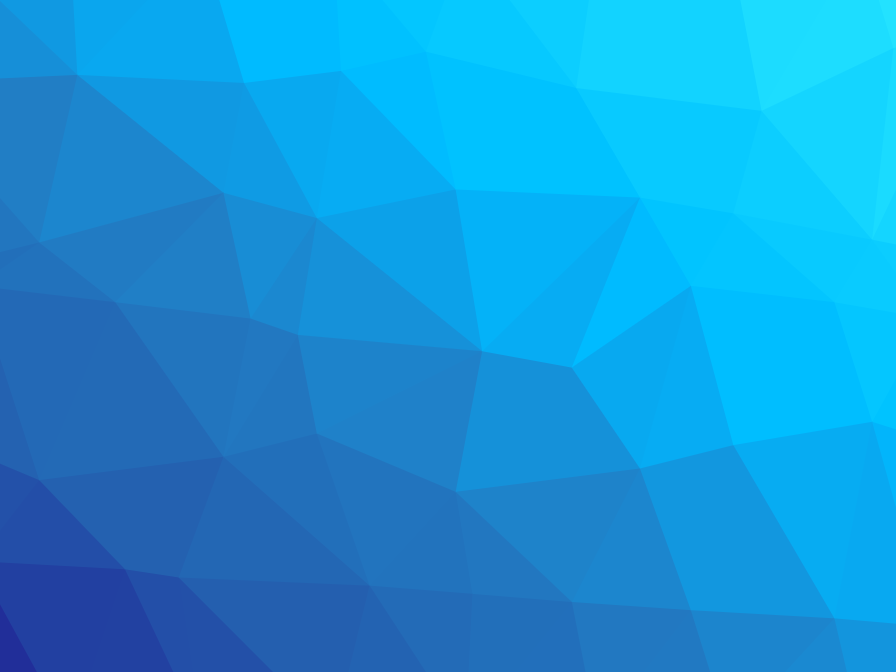
Write a Shadertoy shader that draws this background.

```glsl
// Low-poly backdrop: a triangle mesh shading from indigo (lower left) to cyan (upper right).
// A lattice is bent by layered waves, each quad is split along its Delaunay diagonal,
// and every triangle takes one flat colour from a diagonal ramp at its centroid.

const float TAU = 6.2831853;
const vec2 GRID_SIZE = vec2(6.796, 5.097);    // lattice cells across the canvas
const vec2 GRID_SHIFT = vec2(-0.531, 0.442);  // lattice position of the top left corner
const float PINCH = 0.35;                     // sideways pull on the second and third columns
const int STOP_COUNT = 7;
const vec4 RAMP[STOP_COUNT] = vec4[STOP_COUNT](  // rgb, position
    vec4(0.13, 0.18, 0.60, 0.00),
    vec4(0.14, 0.38, 0.69, 0.20),
    vec4(0.13, 0.49, 0.77, 0.40),
    vec4(0.05, 0.625, 0.91, 0.54),
    vec4(0.00, 0.73, 1.00, 0.64),
    vec4(0.00, 0.765, 1.00, 0.70),
    vec4(0.14, 0.89, 1.00, 1.00));

float cross2(vec2 a, vec2 b) { return a.x * b.y - a.y * b.x; }

float wave(float x, float peak, float period) { return cos(TAU * (x - peak) / period); }

// Lattice point moved by the waves of its row; rows count downward
vec2 meshVertex(vec2 cell) {
    float i = cell.x, mid = i - 3.0;
    int row = int(cell.y);
    float pinch = -wave(i, 0.0, 2.0) * exp(-(i - 1.5) * (i - 1.5));
    vec2 shift = vec2(0.0);

    if (row == 1) shift.x = 0.32 * wave(i, 1.0, 4.5);
    if (row == 2 || row == 4) shift.x = 0.04 + 0.23 * wave(i, 1.0, 3.0) + 0.053 * mid;
    if (row == 3 || row == 5)
        shift.x = -0.035 + 0.124 * wave(i, 0.0, 3.0) - 0.097 * mid
                + PINCH * (4.0 - cell.y) * pinch;

    if (row == 1) shift.y = 0.01 + 0.062 * i * wave(i, 4.7, 3.8);
    if (row == 2) shift.y = -0.10 + 0.04 * mid * mid - 0.2 * pinch;
    if (row == 3) shift.y = -0.39 + 0.124 * mod(i + 1.0, 6.0);
    if (row == 4) shift.y = 0.19 - 0.177 * mod(i + 0.6, 3.5);
    if (row == 5) shift.y = -0.24 + 0.062 * i;
    return cell + shift;
}

vec3 rampColor(float t) {
    vec3 color = RAMP[0].rgb;
    for (int k = 1; k < STOP_COUNT; k++) {
        float from = RAMP[k - 1].w, to = RAMP[k].w;
        color = mix(color, RAMP[k].rgb, clamp((t - from) / (to - from), 0.0, 1.0));
    }
    return color;
}

// Signed distance to the edge line, positive on the inner side
float edgeDistance(vec2 p, vec2 a, vec2 b) {
    return cross2(b - a, p - a) / max(length(b - a), 1e-4);
}

// Flat triangle colour, weighted by its smooth coverage
vec4 shadeTriangle(vec2 p, vec2 a, vec2 b, vec2 c, float pixel) {
    float inside = min(edgeDistance(p, a, b), min(edgeDistance(p, b, c), edgeDistance(p, c, a)));
    float coverage = clamp(inside / pixel + 0.5, 0.0, 1.0);
    vec2 center = clamp(((a + b + c) / 3.0 - GRID_SHIFT) / GRID_SIZE, 0.0, 1.0);
    return vec4(rampColor(0.5 * (center.x + 1.0 - center.y)), 1.0) * coverage;
}

// True when the opposite angles at b and d add up to more than a half turn
bool splitsAtBD(vec2 a, vec2 b, vec2 c, vec2 d) {
    return cross2(c - b, a - b) * dot(a - d, c - d)
         + dot(c - b, a - b) * cross2(a - d, c - d) < 0.0;
}

void mainImage(out vec4 fragColor, in vec2 fragCoord) {
    vec2 uv = fragCoord / iResolution.xy;
    vec2 p = vec2(uv.x, 1.0 - uv.y) * GRID_SIZE + GRID_SHIFT;
    float pixel = GRID_SIZE.y / iResolution.y;

    // Gather the triangles of the nearby quads
    vec4 sum = vec4(0.0);
    for (int y = -1; y <= 1; y++)
    for (int x = -1; x <= 1; x++) {
        vec2 cell = floor(p) + vec2(x, y);
        vec2 a = meshVertex(cell);
        vec2 b = meshVertex(cell + vec2(1.0, 0.0));
        vec2 c = meshVertex(cell + vec2(1.0, 1.0));
        vec2 d = meshVertex(cell + vec2(0.0, 1.0));
        bool alongBD = splitsAtBD(a, b, c, d);
        sum += shadeTriangle(p, a, b, alongBD ? d : c, pixel);
        sum += shadeTriangle(p, alongBD ? b : a, c, d, pixel);
    }
    fragColor = vec4(sum.rgb / max(sum.a, 1e-4), 1.0);
}
```
